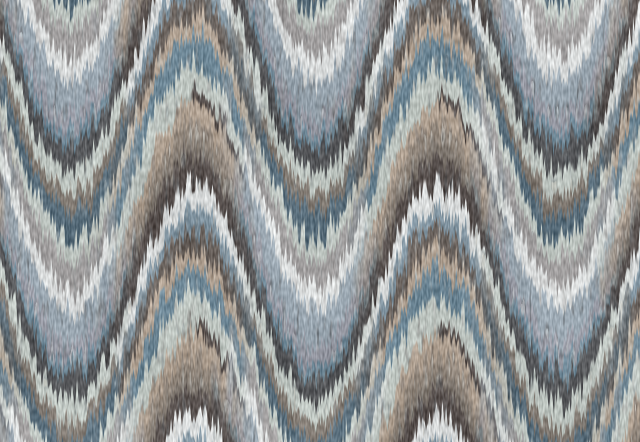
Write a WebGL 1 fragment shader that draws this pattern.

```glsl
precision highp float;
// Woven ikat rug: steep cosine waves of blue, sage, tan and brown bands.
// A wave phase picks the band; vertically stretched gradient noise frays
// the band edges into yarn streaks and dyes each repeat a little differently.
uniform vec2 u_resolution;

const float TAU = 6.2831853;

vec2 hashGradient(vec2 cell) {
  vec2 q = fract(cell * vec2(0.1031, 0.1137));
  q += dot(q, q.yx + 33.33);
  float angle = TAU * fract((q.x + q.y) * q.x * 7.31);
  return vec2(cos(angle), sin(angle));
}

float gradientNoise(vec2 p) {
  vec2 i = floor(p);
  vec2 f = p - i;
  vec2 u = f * f * f * (f * (f * 6.0 - 15.0) + 10.0);
  float a = dot(hashGradient(i), f);
  float b = dot(hashGradient(i + vec2(1.0, 0.0)), f - vec2(1.0, 0.0));
  float c = dot(hashGradient(i + vec2(0.0, 1.0)), f - vec2(0.0, 1.0));
  float d = dot(hashGradient(i + vec2(1.0, 1.0)), f - vec2(1.0, 1.0));
  return mix(mix(a, b, u.x), mix(c, d, u.x), u.y);
}

// Lays one band over the previous ones; its dye shifts from crest to valley.
void addBand(inout vec3 color, float phase, float edge, vec3 crest, vec3 valley, float w) {
  color = mix(color, mix(crest, valley, w), smoothstep(edge - 0.014, edge + 0.014, phase));
}

vec3 bandColor(float phase, float w, float side) {
  vec3 white = vec3(0.86, 0.87, 0.87);
  vec3 sage = vec3(0.75, 0.78, 0.76);
  vec3 tan1 = vec3(0.69, 0.63, 0.57);
  vec3 gray = vec3(0.63, 0.62, 0.62);
  vec3 paleBlue = vec3(0.60, 0.65, 0.69);
  vec3 blue = vec3(0.42, 0.52, 0.58);
  vec3 navy = vec3(0.29, 0.36, 0.41);
  vec3 taupe = vec3(0.49, 0.46, 0.43);
  vec3 dark = vec3(0.34, 0.31, 0.30);

  // The dark accent line only runs down the right side of a crest.
  vec3 accent = mix(sage, dark, smoothstep(-0.15, 0.1, side));
  vec3 color = mix(blue, gray, w);
  addBand(color, phase, 0.02, sage, white, w);
  addBand(color, phase, 0.13, accent, paleBlue, w);
  addBand(color, phase, 0.18, tan1, paleBlue, w);
  addBand(color, phase, 0.28, mix(tan1, taupe, 0.6), vec3(0.59, 0.60, 0.64), w);
  addBand(color, phase, 0.36, taupe, blue, w);
  addBand(color, phase, 0.42, dark, mix(dark, navy, 0.35), w);
  addBand(color, phase, 0.53, white, sage, w);
  addBand(color, phase, 0.635, mix(blue, paleBlue, 0.5), taupe, w);
  addBand(color, phase, 0.715, mix(dark, taupe, 0.5), mix(blue, navy, 0.6), w);
  addBand(color, phase, 0.815, tan1, sage, w);
  addBand(color, phase, 0.90, blue, gray, w);
  return color;
}

// p is in canvas widths, with y measured down from the top edge.
vec3 rug(vec2 p) {
  // Wave: 2.6 repeats across, 1.9 down.
  float angle = TAU * (p.x - 0.302) / 0.382;
  float drop = 0.5 - 0.5 * cos(angle);
  float side = sin(angle);

  // Yarn streaks, from thin threads to wider bundles.
  float thread = gradientNoise(vec2(p.x * 270.0, p.y * 11.0 + 0.37));
  float bundle = gradientNoise(vec2(p.x * 85.0 + 31.7, p.y * 7.0 + 5.3));
  float drift = gradientNoise(p * vec2(9.0, 6.0) + 12.4);
  float fray = 0.11 * thread + 0.07 * bundle + 0.04 * drift;
  float phase = fract((p.y - 0.345 * drop - 0.094) / 0.361 + fray);

  // Right flanks turn to the cooler valley dyes sooner than left ones.
  float dye = drop + 0.14 * side + 0.35 * drift + 0.3 * bundle;
  vec3 color = bandColor(phase, smoothstep(0.2, 0.8, dye), side + 0.3 * bundle);

  // Heathered pile: loose strands of other dyes, then light and dark flecks.
  float strand = gradientNoise(vec2(p.x * 190.0 + 7.1, p.y * 26.0));
  vec3 stray = bandColor(fract(phase + 0.12 + 0.3 * strand), 0.5, side);
  color = mix(color, stray, 0.4 * smoothstep(0.05, 0.5, strand));
  float fleck = gradientNoise(vec2(p.x * 380.0, p.y * 90.0) + 3.6);
  color += 0.17 * fleck + 0.09 * thread + 0.05 * drift;
  return color;
}

void main() {
  // Average four samples per pixel to smooth the thread edges.
  vec3 color = vec3(0.0);
  for (int j = 0; j < 2; j++) {
    for (int i = 0; i < 2; i++) {
      vec2 pos = gl_FragCoord.xy + vec2(float(i), float(j)) * 0.5 - 0.25;
      color += rug(vec2(pos.x, u_resolution.y - pos.y) / u_resolution.x);
    }
  }
  gl_FragColor = vec4(clamp(color * 0.25, 0.0, 1.0), 1.0);
}
```
